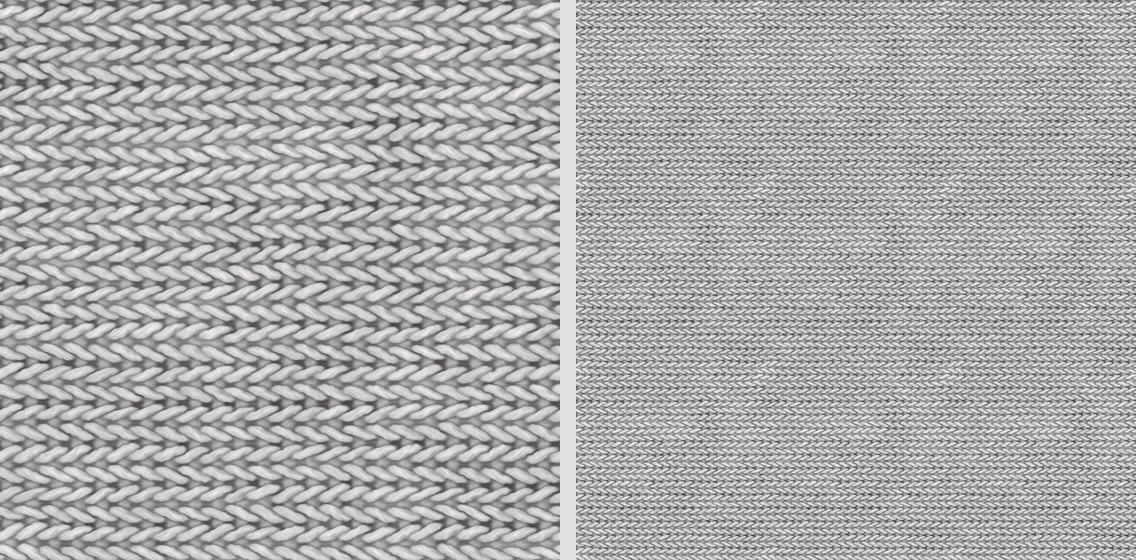
Left, the tile; right, the same tile 3 across and 3 down.
Give the GLSL for this texture, as a Shadertoy shader.

```glsl
#define COLS 24.0
#define ROWS 28.0
#define HALF_LENGTH 0.74
#define HALF_WIDTH 0.235
#define SLANT 0.21
#define JITTER 0.10
#define FIBRE 0.20
#define HOLE_COLOR vec3(0.38, 0.36, 0.37)
#define LOOP_COLOR vec3(0.71, 0.70, 0.71)
#define YARN_SHADE vec3(0.65, 0.64, 0.65)
#define YARN_LIGHT vec3(0.93, 0.915, 0.92)

const vec2 GRID = vec2(COLS, ROWS);

float hash(vec2 p) {
    vec3 q = fract(vec3(p.xyx) * 0.1031);
    q += dot(q, q.yzx + 33.33);
    return fract((q.x + q.y) * q.z);
}

// Value noise that wraps after a whole number of cells
float noise(vec2 p, vec2 period) {
    vec2 i = floor(p), f = fract(p);
    f = f * f * (3.0 - 2.0 * f);
    vec2 a = mod(i, period), b = mod(i + 1.0, period);
    return mix(mix(hash(a), hash(vec2(b.x, a.y)), f.x),
               mix(hash(vec2(a.x, b.y)), hash(b), f.x), f.y);
}

float cellHash(vec2 cell, float salt) {
    return hash(mod(cell, GRID) + salt);
}

// Recessed layer: upright loops with dark holes between them
vec3 gapLayer(vec2 p, float wear) {
    vec2 cell = floor(p + vec2(0.6, 0.65));
    float under = 1.0 - mod(cell.y, 2.0);
    float across = abs(fract(p.x + 0.6) - 0.5);
    float hole = 1.0 - smoothstep(0.12, 0.38, across);
    float depth = mix(0.4, 0.7, under) + 0.5 * (cellHash(cell, 7.0) - 0.5);
    depth += 0.7 * (wear - 0.5);
    return mix(LOOP_COLOR, HOLE_COLOR, hole * clamp(depth, 0.05, 1.0));
}

// Lay one slanted strand, with its contact shadow, over the colour below
vec3 layStrand(vec3 below, vec2 p, vec2 cell, float soft) {
    float falling = mod(cell.y, 2.0) < 0.5 ? 1.0 : -1.0;
    float seed = cellHash(cell, 3.0);
    vec2 shift = vec2(seed, cellHash(cell, 11.0)) - 0.5;
    vec2 center = cell + vec2(0.35 + 0.05 * falling, 0.35);
    vec2 d = (p - center) * vec2(1.0, COLS / ROWS) - JITTER * shift;
    d.y *= falling;

    // Coordinates along and across the S-shaped centre line
    float slant = SLANT * (0.85 + 0.3 * cellHash(cell, 19.0));
    float v = d.y + slant * tanh(2.2 * d.x);
    float width = HALF_WIDTH * (0.92 + 0.16 * seed);
    float q = length(vec2(d.x / HALF_LENGTH, v / width));
    float edge = (q - 1.0) * width;

    // Twisted fibres and a rounded profile lit from above
    float twist = v + 0.3 * d.x;
    vec2 offset = vec2(seed, shift.y) * 90.0;
    float fibre = noise(vec2(twist * 17.0, d.x * 3.5) + offset, vec2(256.0));
    fibre += 0.5 * noise(vec2(twist * 34.0, d.x * 6.0) + offset, vec2(256.0));
    float dome = sqrt(max(0.0, 1.0 - q * q));
    float light = 0.1 + 0.72 * dome + 0.16 * v * falling / width;
    light += FIBRE * (fibre - 0.75) * (0.6 + 1.4 * dome) + 0.12 * shift.y;
    vec3 yarn = mix(YARN_SHADE, YARN_LIGHT, clamp(light, -0.25, 1.15));

    float shadow = 1.0 - smoothstep(0.0, 0.15, edge);
    float cover = 1.0 - smoothstep(-soft, soft, edge);
    return mix(below * (1.0 - 0.24 * shadow), yarn, cover);
}

void mainImage(out vec4 fragColor, in vec2 fragCoord) {
    vec2 uv = fragCoord / iResolution.xy;
    float wear = noise(uv * 7.0, vec2(7.0)) * 0.6
               + noise(uv * 15.0 + 0.5, vec2(15.0)) * 0.4;

    // Uneven tension and fuzzy outlines
    vec2 p = uv * GRID;
    p += 0.24 * (vec2(noise(uv * 9.0, vec2(9.0)),
                      noise(uv * 11.0 + 0.3, vec2(11.0))) - 0.5);
    p += 0.07 * (vec2(noise(uv * 110.0, vec2(110.0)),
                      noise(uv * 130.0 + 0.4, vec2(130.0))) - 0.5);

    vec3 color = gapLayer(p, wear);
    float soft = max(0.03, COLS / iResolution.x);
    vec2 home = floor(p);
    for (int row = -1; row <= 1; row++)
        for (int col = -1; col <= 1; col++)
            color = layStrand(color, p, home + vec2(col, row), soft);

    // Broad tone shifts and fine grain
    color *= 1.0 + 0.07 * (0.5 - wear);
    color += 0.035 * (noise(uv * 256.0, vec2(256.0)) - 0.5);
    fragColor = vec4(clamp(color, 0.0, 1.0), 1.0);
}
```
